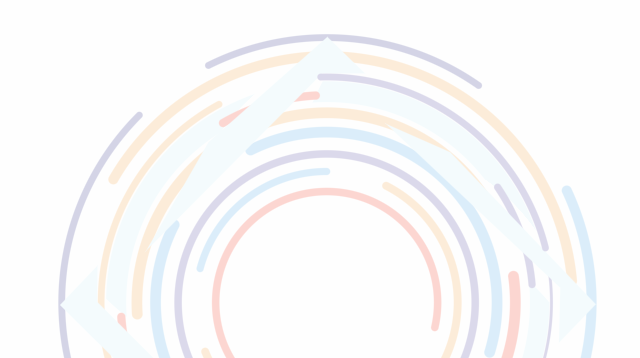
This background is drawn by a WebGL 1 fragment shader. Its source:

```glsl
precision highp float;
// Pastel concentric arcs with pale crescents and chevron bands on white.

uniform vec2 u_resolution;

const vec3 WHITE    = vec3(0.996, 0.998, 0.998);
const vec3 ICE      = vec3(0.955, 0.984, 0.992);
const vec3 LAVENDER = vec3(0.83, 0.83, 0.90);
const vec3 LILAC    = vec3(0.86, 0.85, 0.92);
const vec3 PEACH    = vec3(0.99, 0.925, 0.85);
const vec3 SKY      = vec3(0.86, 0.93, 0.98);
const vec3 CORAL    = vec3(0.99, 0.84, 0.82);

// Polar angle in degrees, from -90 to 270.
float polarAngle(vec2 p) {
  float a = degrees(atan(p.y, p.x));
  return a < -90.0 ? a + 360.0 : a;
}

vec2 onCircle(float radius, float angle) {
  return radius * vec2(cos(radians(angle)), sin(radians(angle)));
}

// Round-capped stroke along a circle.
float arc(vec2 p, float radius, float width, float start, float end) {
  float a = polarAngle(p);
  float caps = min(distance(p, onCircle(radius, start)), distance(p, onCircle(radius, end)));
  float d = (a > start && a < end) ? abs(length(p) - radius) : caps;
  return d - 0.5 * width;
}

// Ring slice with slanted ends; start and end hold (inner, outer) angles.
float slice(vec2 p, float inner, float outer, vec2 start, vec2 end) {
  float r = length(p);
  float t = clamp((r - inner) / (outer - inner), 0.0, 1.0);
  float a = polarAngle(p);
  float ends = max(mix(start.x, start.y, t) - a, a - mix(end.x, end.y, t));
  return max(max(inner - r, r - outer), radians(ends) * r);
}

// Distance to the left of the line from a to b.
float edge(vec2 p, vec2 a, vec2 b) {
  vec2 e = normalize(b - a);
  return dot(p - a, vec2(-e.y, e.x));
}

// Convex shapes with clockwise corners.
float triangle(vec2 p, vec2 a, vec2 b, vec2 c) {
  return max(edge(p, a, b), max(edge(p, b, c), edge(p, c, a)));
}

float quad(vec2 p, vec2 a, vec2 b, vec2 c, vec2 d) {
  return max(max(edge(p, a, b), edge(p, b, c)), max(edge(p, c, d), edge(p, d, a)));
}

vec3 paint(vec3 base, vec3 ink, float d, float soft) {
  return mix(ink, base, smoothstep(-soft, soft, d));
}

void main() {
  // Percent of the canvas height, measured from the ring centre.
  vec2 centre = vec2(0.5104, 0.155) * u_resolution;
  vec2 p = 100.0 * (gl_FragCoord.xy - centre) / u_resolution.y;
  float soft = 80.0 / u_resolution.y;
  vec3 color = WHITE;

  // Pale crescents
  float crescents = slice(p, 56.0, 61.6, vec2(122.0, 109.0), vec2(184.0, 179.0));
  crescents = min(crescents, slice(p, 56.0, 61.8, vec2(38.0, 19.0), vec2(94.0, 91.0)));
  crescents = min(crescents, slice(p, 56.8, 62.2, vec2(-30.0), vec2(6.0, 0.0)));
  color = paint(color, ICE, crescents, soft);

  // Arcs under the bands
  float coral = arc(p, 31.0, 2.1, -13.0, 235.0);
  coral = min(coral, arc(p, 52.7, 3.0, -40.0, 8.0));
  coral = min(coral, arc(p, 57.9, 2.3, 93.0, 120.0));
  coral = min(coral, arc(p, 57.5, 2.3, 184.0, 200.0));
  color = paint(color, CORAL, coral, soft);

  float peach = arc(p, 36.6, 2.2, -40.0, 63.0);
  peach = min(peach, arc(p, 36.6, 2.2, 202.0, 230.0));
  peach = min(peach, arc(p, 53.0, 3.0, 35.0, 183.5));
  peach = min(peach, arc(p, 63.0, 1.9, 118.5, 205.0));
  peach = min(peach, arc(p, 68.8, 2.8, 5.0, 150.0));
  color = paint(color, PEACH, peach, soft);

  float sky = arc(p, 36.6, 2.0, 90.0, 165.0);
  sky = min(sky, arc(p, 47.6, 3.0, -17.0, 116.5));
  sky = min(sky, arc(p, 47.8, 3.0, 153.0, 220.0));
  sky = min(sky, arc(p, 74.0, 2.8, -30.0, 25.0));
  color = paint(color, SKY, sky, soft);

  float lavender = arc(p, 74.0, 1.9, 55.0, 116.5);
  lavender = min(lavender, arc(p, 74.0, 1.9, 135.0, 215.0));
  color = paint(color, LAVENDER, lavender, soft);

  float lilac = arc(p, 41.5, 2.1, -60.0, 240.0);
  lilac = min(lilac, arc(p, 57.6, 2.0, 5.0, 34.0));
  lilac = min(lilac, arc(p, 62.8, 0.8, -30.0, 10.0));
  color = paint(color, LILAC, lilac, soft);

  // Chevron bands: top, right and left
  vec2 top = vec2(0.2, 74.2), right = vec2(75.2, -0.5), left = vec2(-74.5, -0.7);
  float bands = triangle(p, top, vec2(10.7, 64.0), vec2(-11.3, 64.0));
  bands = min(bands, quad(p, top, vec2(4.0, 69.3), vec2(-50.4, 14.5), vec2(-33.0, 44.8)));
  bands = min(bands, triangle(p, right, vec2(64.9, -11.2), vec2(65.4, 9.6)));
  bands = min(bands, quad(p, vec2(16.6, 49.9), vec2(34.5, 42.0), right, vec2(69.0, 0.6)));
  bands = min(bands, triangle(p, left, vec2(-64.0, 10.3), vec2(-64.3, -10.8)));
  bands = min(bands, quad(p, left, vec2(-68.0, 4.1), vec2(-46.0, -17.9), vec2(-57.0, -18.0)));
  color = paint(color, ICE, bands, soft);

  // Arc crossing over the top band
  color = paint(color, LILAC, arc(p, 63.0, 1.9, 14.0, 91.5), soft);

  gl_FragColor = vec4(color, 1.0);
}
```
